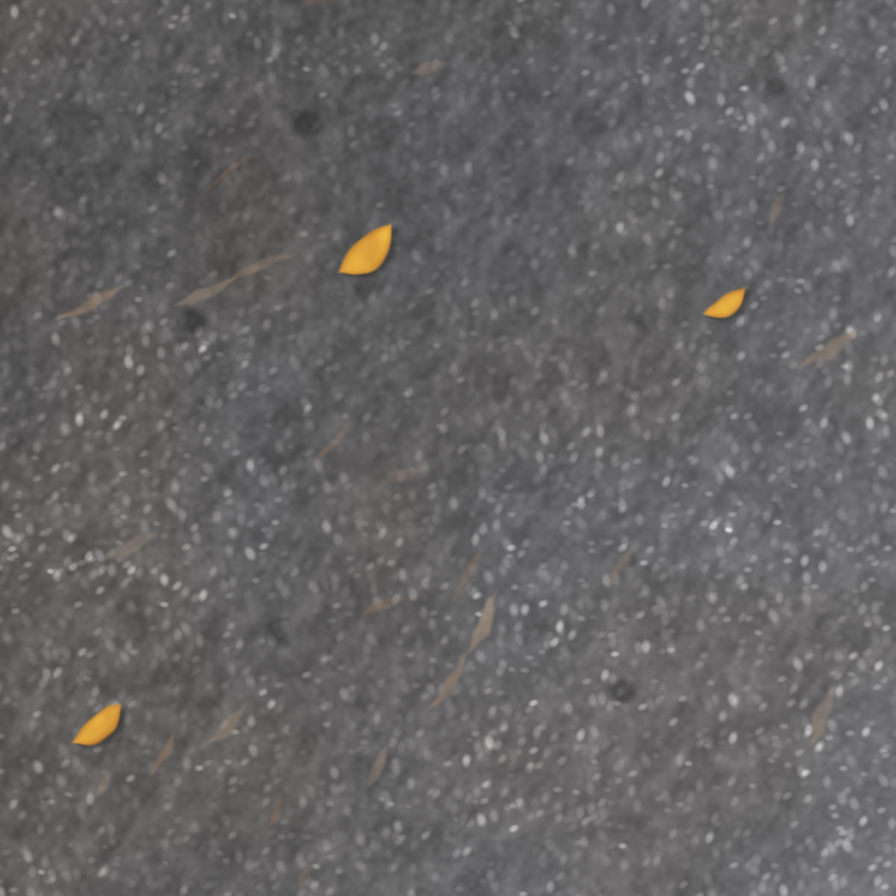
Give the GLSL for this texture, as a Shadertoy shader.

```glsl
const vec3 ASPHALT_WARM = vec3(1.012, 0.99, 0.98);
const vec3 ASPHALT_COOL = vec3(0.995, 0.99, 1.015);
const vec3 GRAIN_TINT = vec3(1.0, 0.99, 0.98);
const vec3 STRAW_BROWN = vec3(0.50, 0.38, 0.30);
const vec3 STRAW_PALE = vec3(0.64, 0.57, 0.50);
const vec3 LEAF_YELLOW = vec3(0.92, 0.72, 0.27);
const vec3 LEAF_ORANGE = vec3(0.76, 0.50, 0.20);

const float BASE_TONE = 0.378;
const vec2 LIGHT_SLOPE = vec2(0.065, -0.045);
const float FINE_CELLS = 74.0;
const float BRIGHT_CELLS = 47.0;
const float GRAIN_LEAN = 0.95;
const int STRAW_COUNT = 24;
const int STAIN_COUNT = 6;
const int LEAF_COUNT = 3;
const vec2 LEAF_START = vec2(0.41, 0.72);
const vec2 LEAF_STEP = vec2(0.70, 0.47);

vec2 hash2(vec2 p) {
    vec3 q = fract(p.xyx * vec3(0.1031, 0.1030, 0.0973));
    q += dot(q, q.yzx + 33.33);
    return fract((q.xx + q.yz) * q.zy);
}

float valueNoise(vec2 p) {
    vec2 cell = floor(p), f = fract(p);
    f = f * f * (3.0 - 2.0 * f);
    float low = mix(hash2(cell).x, hash2(cell + vec2(1, 0)).x, f.x);
    float high = mix(hash2(cell + vec2(0, 1)).x, hash2(cell + vec2(1, 1)).x, f.x);
    return mix(low, high, f.y);
}

// Noise centred on zero
float mottle(vec2 p, float cells) {
    return valueNoise(p * cells + cells) - 0.5;
}

vec2 rotate(vec2 p, float angle) {
    float c = cos(angle), s = sin(angle);
    return vec2(c * p.x + s * p.y, c * p.y - s * p.x);
}

// Soft oval stones, one per jittered cell; rarity thins out the bright ones
float grains(vec2 p, float cells, float radius, float rarity, float seed) {
    vec2 g = p * cells;
    vec2 home = floor(g);
    float glow = 0.0;
    for (int y = -1; y <= 1; y++)
    for (int x = -1; x <= 1; x++) {
        vec2 cell = home + vec2(x, y);
        vec2 place = hash2(cell + seed);
        vec2 kind = hash2(cell + seed + 57.0);
        vec2 q = rotate(g - cell - place, GRAIN_LEAN + 2.4 * (kind.y - 0.5));
        q /= radius * (0.7 + 0.6 * kind.y) * vec2(1.25, 0.85);
        float stone = 1.0 - smoothstep(0.25, 1.15, length(q));
        glow = max(glow, stone * pow(kind.x, rarity));
    }
    return glow;
}

// Pointed, slightly bent blade; negative inside
float bladeDistance(vec2 q, float halfLength, float halfWidth, float bend) {
    float u = q.x / halfLength;
    return abs(q.y - bend * (u * u - 0.4)) - halfWidth * (1.0 - u * u);
}

float softMask(float d, float softness) {
    return 1.0 - smoothstep(-softness, softness, d);
}

vec3 asphalt(vec2 p) {
    float patches = mottle(p, 5.0) + 0.5 * mottle(p, 13.0);
    vec2 streaks = rotate(p, GRAIN_LEAN) * vec2(0.7, 1.2);
    float tone = BASE_TONE + dot(p - 0.5, LIGHT_SLOPE) + 0.03 * patches;
    tone += 0.055 * mottle(streaks, 38.0) + 0.075 * mottle(streaks, 84.0);
    tone += 0.05 * mottle(p, 150.0);
    float density = clamp(0.9 + 0.7 * patches + 0.3 * (p.x - p.y), 0.4, 1.3);
    float fine = grains(p, FINE_CELLS, 0.46, 3.0, 11.0);
    float bright = grains(p, BRIGHT_CELLS, 0.29, 5.0, 83.0);
    float warmth = clamp(0.5 + 0.7 * (p.x - 0.5) + mottle(p, 7.0), 0.0, 1.0);
    vec3 color = tone * mix(ASPHALT_WARM, ASPHALT_COOL, warmth);
    return color + density * (0.15 * fine + 0.28 * bright) * GRAIN_TINT;
}

void mainImage(out vec4 fragColor, in vec2 fragCoord) {
    vec2 p = fragCoord / iResolution.xy;
    vec3 color = asphalt(p);

    // Dark stains
    for (int i = 0; i < STAIN_COUNT; i++) {
        vec2 centre = hash2(vec2(i, 19.0));
        float d = length(p - centre) + 0.012 * mottle(p, 60.0);
        color *= 1.0 - 0.25 * (1.0 - smoothstep(0.004, 0.021, d));
    }

    // Faded straw and twigs
    for (int i = 0; i < STRAW_COUNT; i++) {
        vec2 centre = hash2(vec2(i, 3.7));
        vec2 size = hash2(vec2(i, 41.3));
        vec2 look = hash2(vec2(i, 73.9));
        vec2 q = rotate(p - centre, 0.7 + 1.2 * (look.x - 0.5));
        q += 0.007 * vec2(mottle(p, 45.0), mottle(p + 3.0, 55.0));
        float d = bladeDistance(q, mix(0.014, 0.042, size.x), mix(0.003, 0.007, size.y), 0.008 * (look.y - 0.5));
        float wear = mix(0.25, 0.7, look.y) * (0.9 + 0.6 * mottle(p, 70.0));
        color = mix(color, mix(STRAW_BROWN, STRAW_PALE, size.y), wear * softMask(d, 0.003));
    }

    // Fallen yellow leaves with a soft shadow
    for (int i = 0; i < LEAF_COUNT; i++) {
        vec2 centre = fract(LEAF_START + float(i) * LEAF_STEP);
        float halfLength = 0.041 - 0.007 * float(i);
        float angle = 0.78 - 0.12 * float(i);
        vec2 q = rotate(p - centre, angle) + 0.004 * mottle(p, 50.0);
        float width = 0.43 * halfLength;
        float d = bladeDistance(q, halfLength, width, 0.006);
        float shade = bladeDistance(q + vec2(-0.003, 0.006), halfLength, width, 0.006);
        color *= 1.0 - 0.3 * softMask(shade, 0.006);
        float rim = smoothstep(-0.009, 0.001, d) * 0.6 + 0.6 * mottle(p, 65.0);
        vec3 leaf = mix(LEAF_YELLOW, LEAF_ORANGE, clamp(rim + 0.2, 0.0, 1.0));
        color = mix(color, leaf, softMask(d, 0.0025));
    }
    fragColor = vec4(clamp(color, 0.0, 1.0), 1.0);
}
```
